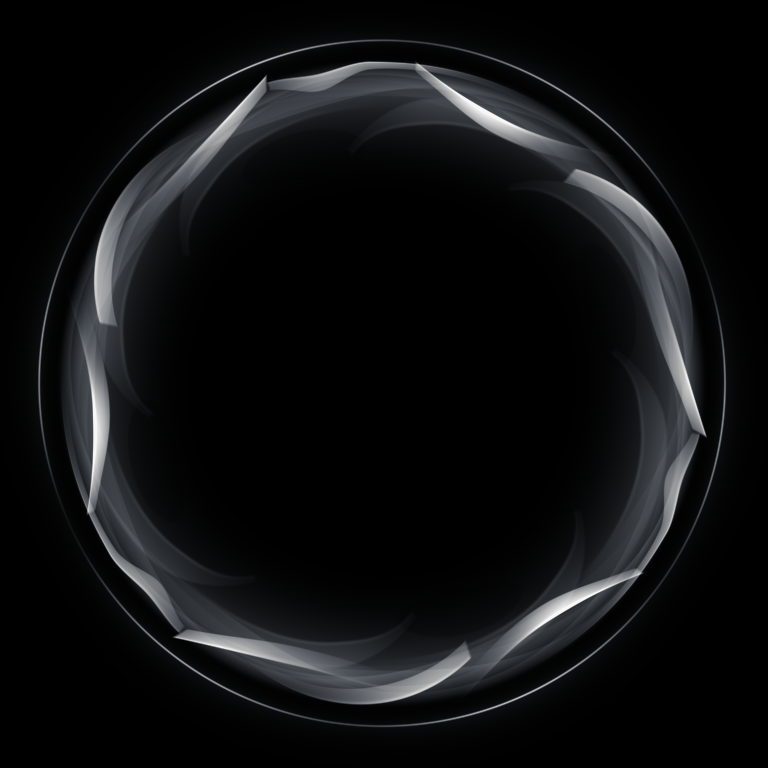
Write a WebGL 2 fragment shader that draws this background.

```glsl
#version 300 es
precision highp float;

uniform vec2 u_resolution;
out vec4 fragColor;

// Degrees past a tip, repeated around the circle
float pastTip(float angle, float period) {
    return mod(angle + 8.0, period) - 8.0;
}

// Filled band with smooth edges; offset is the distance from its spine
float band(float offset, float halfWidth, float blur) {
    return 1.0 - smoothstep(halfWidth - blur, halfWidth + blur, abs(offset));
}

// Lit ribbon: sharp at the tip, fading at the tail, brighter on one edge
float ribbon(float offset, float halfWidth, float u, float peak, float len, float blur) {
    float across = clamp(offset / halfWidth, -1.0, 1.0);
    float ends = smoothstep(-0.3, 0.5, u) * (1.0 - smoothstep(0.5 * len, len, u));
    float light = 0.3 + 0.7 * exp(-pow((u - peak) / (0.26 * len), 2.0));
    float rim = 0.25 * exp(-pow((across - 0.85) / 0.2, 2.0));
    return band(offset, halfWidth, blur) * ends * light * (0.72 + 0.25 * across + rim);
}

// Lay a translucent light over what lies below
float over(float base, float light) {
    return base + light * (1.0 - 0.65 * base);
}

void main() {
    float size = min(u_resolution.x, u_resolution.y);
    vec2 p = (gl_FragCoord.xy - 0.5 * u_resolution) / size - vec2(-0.0025, 0.001);
    float blur = 1.0 / size;
    float r = length(p);
    float a = atan(p.y, p.x);
    float deg = degrees(a);

    // Smoky inner glow
    float inside = 1.0 - smoothstep(0.39, 0.423, r);
    float depth = smoothstep(0.19, 0.385, r);
    float glow = 0.125 * depth * depth * depth * inside;
    glow *= 0.9 + 0.2 * cos(4.0 * a + 0.6);
    glow += 0.07 * exp(-pow((r - 0.385) / 0.024, 2.0));

    // Dark lenses and pale hooked blades, four of each kind
    float lensTurn = radians(mod(deg - 109.0 + 45.0, 90.0) - 45.0);
    float lens = length(vec2(lensTurn * 0.312 / 0.083, (r - 0.314 - 0.25 * lensTurn * 0.1) / 0.031));
    glow *= 1.0 - 0.24 * (1.0 - smoothstep(0.94, 1.04, lens));
    for (int i = 0; i < 2; i++) {
        float u = pastTip(57.0 + 41.0 * float(i) - deg, 90.0);
        float offset = r - (0.378 - 0.075 * exp(-max(u, 0.0) / 13.0));
        float width = 0.006 + 0.011 * smoothstep(0.0, 18.0, u);
        float along = smoothstep(-0.4, 0.6, u + 90.0 * offset) * (1.0 - smoothstep(22.0, 60.0, u));
        float edge = exp(-pow((offset + width - 0.002) / 0.0025, 2.0));
        float strength = 0.02 + 0.06 * smoothstep(0.0, 18.0, u);
        glow += along * strength * (band(offset, width, 2.0 * blur) + 0.6 * edge);
    }

    // Overlapping veils with one crisp side
    for (int i = 0; i < 6; i++) {
        float k = float(i);
        float wave = cos((3.0 + mod(k, 2.0)) * a + 1.9 * k);
        float offset = r - 0.379 - 0.006 * mod(k, 3.0) - 0.017 * wave;
        float crisp = smoothstep(-blur, blur, offset) * exp(-max(offset, 0.0) / 0.013);
        glow += 0.075 * crisp * (0.6 + 0.4 * sin(3.0 * a + 2.3 * k)) * (1.0 - smoothstep(0.414, 0.424, r));
    }

    // Long sheets rising to the outer edge
    float u = pastTip(168.0 - deg, 120.0);
    float offset = r - 0.411 + 0.00006 * pow(u - 28.0, 2.0);
    float light = glow;
    light = over(light, 0.62 * ribbon(offset, 0.012 - 0.006 * smoothstep(12.0, 42.0, u), u, 11.0, 48.0, blur));

    // Fishtails that narrow into threads
    u = pastTip(111.0 - deg, 120.0);
    offset = r - 0.4 - 0.014 * smoothstep(0.0, 10.0, abs(u - 9.0));
    float tailWidth = 0.004 + 0.007 * exp(-pow((u - 9.0) / 7.0, 2.0));
    light = over(light, 0.62 * ribbon(offset, tailWidth, u, 17.0, 56.0, blur));

    // Bright ribbons sweeping inward from their tips
    u = pastTip(deg - 111.0, 120.0);
    offset = r - 0.372 - 0.000075 * pow(u - 25.0, 2.0);
    light = over(light, 0.72 * ribbon(offset, 0.008 + 0.004 * smoothstep(0.0, 20.0, u), u + 60.0 * offset, 7.0, 44.0, blur));

    u = pastTip(84.0 - deg, 120.0);
    offset = r - 0.367 - 0.00012 * pow(u - 20.0, 2.0);
    light = over(light, 0.95 * ribbon(offset, 0.006 + 0.005 * smoothstep(0.0, 18.0, u), u, 14.0, 42.0, blur));

    // Fine outer ring with uneven shine and a faint halo
    float shine = 0.5 + 0.3 * cos(6.0 * (a - 0.96)) + 0.15 * cos(2.0 * a - 3.6);
    float ringOffset = r - 0.4465;
    light += 0.75 * shine * band(ringOffset, 0.0011, blur);
    float haloReach = ringOffset > 0.0 ? 0.018 : 0.009;
    light += (0.025 + 0.045 * shine) * exp(-abs(ringOffset) / haloReach);

    // Cool shadows, neutral highlights
    light = clamp(light, 0.0, 1.0);
    vec3 tint = mix(vec3(0.9, 0.99, 1.1), vec3(1.0), smoothstep(0.0, 0.8, light));
    fragColor = vec4(min(light * tint, 0.97), 1.0);
}
```
